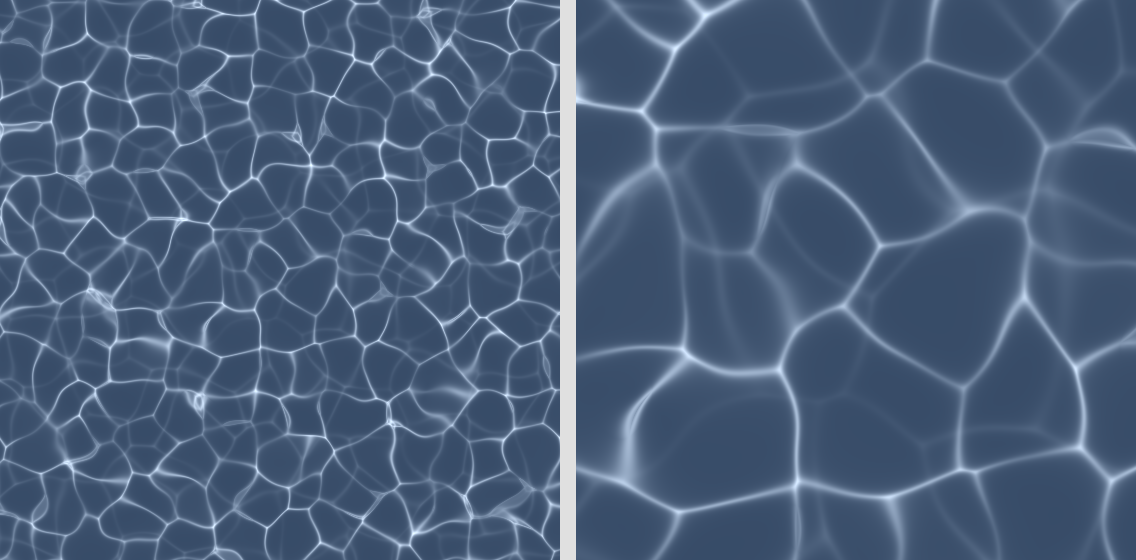
Left: the whole. Right: its middle third, enlarged.
Write a WebGL 2 fragment shader that draws this texture.

```glsl
#version 300 es
precision highp float;
// Water caustics: a warped web of bright light lines over deep slate blue.

uniform vec2 u_resolution;
out vec4 fragColor;

const vec3  WATER       = vec3(0.216, 0.296, 0.406);
const vec3  LIGHT       = vec3(1.0, 1.0, 0.98);
const float CELLS       = 13.2;   // main cells across the canvas
const float SOFT_SCALE  = 0.75;   // faint web scale relative to the main web
const float JITTER      = 0.84;
const float WARP        = 0.42;   // bend of the lines, in cells
const float LINE_GAIN   = 0.35;
const float LINE_WIDTH  = 0.058;
const float HALO_GAIN   = 0.026;
const float HALO_WIDTH  = 0.14;
const float SOFT_GAIN   = 0.055;
const float SOFT_WIDTH  = 0.08;
const float FOLD_START  = 0.25;   // noise level where a line splits in two
const float FOLD_SPREAD = 0.8;
const float FOLD_FILL   = 0.12;
const float HAZE_GAIN   = 0.025;
const float PEAK        = 0.9;    // ceiling of the added light

vec2 hash22(vec2 p) {
    vec3 q = fract(p.xyx * vec3(0.1031, 0.1030, 0.0973));
    q += dot(q, q.yzx + 33.33);
    return fract((q.xx + q.yz) * q.zy);
}

float cornerSlope(vec2 cell, vec2 toPoint) {
    float angle = 6.2832 * hash22(cell + 71.0).x;
    return dot(vec2(cos(angle), sin(angle)), toPoint);
}

float gradientNoise(vec2 p) {
    vec2 i = floor(p), f = p - i;
    vec2 u = f * f * f * (f * (f * 6.0 - 15.0) + 10.0);
    vec2 e = vec2(1.0, 0.0);
    return mix(mix(cornerSlope(i, f), cornerSlope(i + e, f - e), u.x),
               mix(cornerSlope(i + e.yx, f - e.yx), cornerSlope(i + e.xx, f - e.xx), u.x), u.y);
}

vec2 bend(vec2 p) {
    return p + WARP * vec2(gradientNoise(p * 0.9 + 13.7), gradientNoise(p * 0.9 + 47.3));
}

// How much farther the 2nd, 3rd and 4th nearest sites are than the nearest.
vec3 siteGaps(vec2 p) {
    vec2 base = floor(p), f = p - base;
    vec4 near = vec4(9.0);
    for (int y = -2; y <= 2; y++) {
        for (int x = -2; x <= 2; x++) {
            vec2 cell = vec2(x, y);
            vec2 site = cell + 0.5 + JITTER * (hash22(base + cell) - 0.5);
            float d = length(site - f);
            if (d < near.x) near = vec4(d, near.xyz);
            else if (d < near.y) near = vec4(near.x, d, near.yz);
            else if (d < near.z) near = vec4(near.xy, d, near.z);
            else near.w = min(near.w, d);
        }
    }
    return near.yzw - near.x;
}

// Summed line profile, so that junctions glint.
float glow(vec3 gaps, float width) {
    vec3 t = gaps / width;
    return dot(pow(1.0 + t * t, vec3(-1.5)), vec3(1.0));
}

void main() {
    vec2 p = CELLS * gl_FragCoord.xy / u_resolution.y + 5.0;

    // Slow changes of focus and places where the light folds over
    float focus = smoothstep(-0.38, 0.42, gradientNoise(p * 0.8 + 91.1));
    float fold = FOLD_SPREAD * max(0.0, gradientNoise(p * 0.9 + 23.9) - FOLD_START);
    float folded = smoothstep(0.0, 0.06, fold);

    // Main web: sharp lines, halo and filled ribbons
    vec3 gaps = siteGaps(bend(p));
    float strength = mix(0.25, 1.6, focus) * mix(1.0, 0.8, folded);
    float width = LINE_WIDTH * mix(1.3, 0.9, focus);
    float light = LINE_GAIN * strength * glow(abs(gaps - fold), width);
    light += HALO_GAIN * dot(exp(-gaps / HALO_WIDTH), vec3(1.0));
    light += FOLD_FILL * folded * (1.0 - smoothstep(fold * 0.8, fold + 0.03, gaps.x));

    // Faint, blurred web behind, strongest where the main one is weak
    vec2 q = bend(p.yx * SOFT_SCALE + 31.0);
    light += SOFT_GAIN * mix(1.3, 0.4, focus) * glow(siteGaps(q), SOFT_WIDTH);

    // Broad haze, then a soft ceiling on the highlights
    light += HAZE_GAIN * max(0.0, gradientNoise(p * 0.55 + 61.3));
    light = PEAK * (1.0 - exp(-light / PEAK));
    fragColor = vec4(WATER + LIGHT * light, 1.0);
}
```
